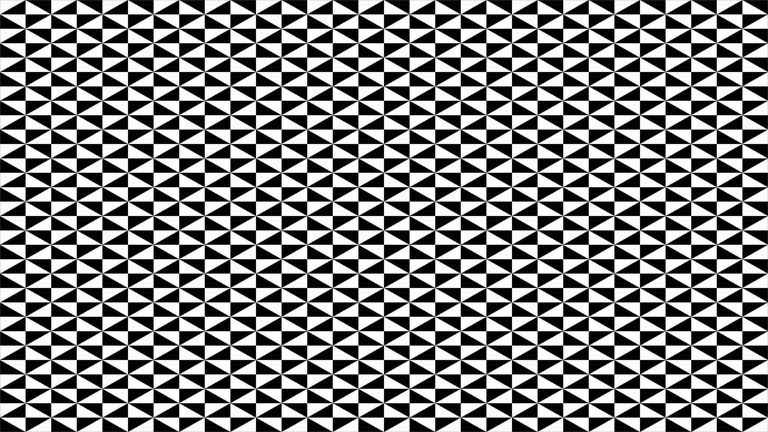
Give the GLSL for this pattern, as a Shadertoy shader.

```glsl
// Black and white right triangles: a 30 x 30 grid of cells, each cut by a diagonal.
// The diagonals mirror from cell to cell, so they meet in eight-pointed pinwheels,
// and the colour flips across every edge. Two cells make one repeat: 15 across, 15 down.

const vec2 REPEATS = vec2(15.0, 15.0);
const vec3 INK = vec3(0.01);
const vec3 PAPER = vec3(0.99);
const float EDGE_PIXELS = 0.6; // half width of the smoothed edge

// 0 for even whole numbers, 1 for odd ones
float parity(float n) {
    return mod(n, 2.0);
}

// Distance to the nearest cell border, for q in 0..1 within a cell of the given size
float borderDistance(vec2 q, vec2 size) {
    vec2 d = min(q, 1.0 - q) * size;
    return min(d.x, d.y);
}

// Signed distance to the rising diagonal, positive above it
float diagonalDistance(vec2 q, vec2 size) {
    return (q.y - q.x) * size.x * size.y / length(size);
}

// Signed distance to the nearest triangle edge, positive inside light triangles
float triangleField(vec2 gridPos, vec2 size) {
    vec2 cell = floor(gridPos);
    vec2 q = gridPos - cell;

    // Mirror alternate cells so that every diagonal rises from the corner
    q.x = mix(1.0 - q.x, q.x, parity(cell.x + cell.y));

    float diagonal = diagonalDistance(q, size);
    float nearest = min(abs(diagonal), borderDistance(q, size));

    // Even columns are light above the diagonal, odd columns below it
    float upperSign = 1.0 - 2.0 * parity(cell.x);
    return nearest * sign(diagonal) * upperSign;
}

void mainImage(out vec4 fragColor, in vec2 fragCoord) {
    vec2 uv = fragCoord / iResolution.xy;
    vec2 cells = 2.0 * REPEATS;

    // Lengths are measured in canvas heights
    vec2 cellSize = vec2(iResolution.x / iResolution.y, 1.0) / cells;
    float edge = EDGE_PIXELS / iResolution.y;

    float field = triangleField(uv * cells, cellSize);
    float light = clamp(0.5 + 0.5 * field / edge, 0.0, 1.0);
    fragColor = vec4(mix(INK, PAPER, light), 1.0);
}
```
